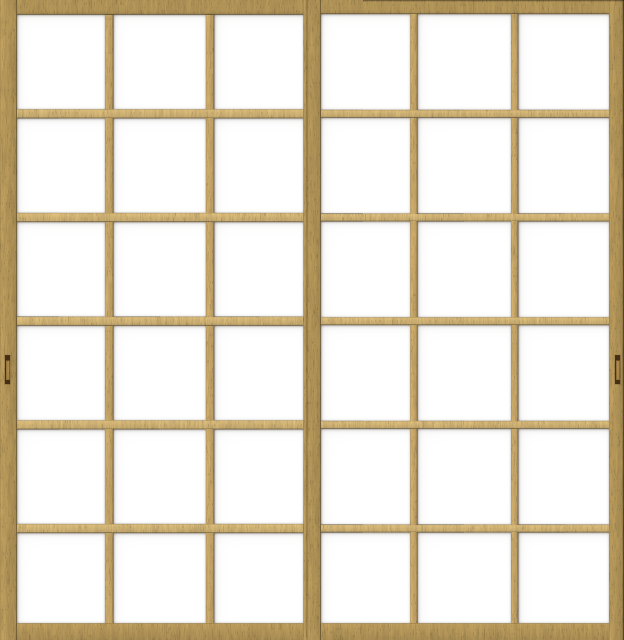
Reproduce this pattern procedurally as a Shadertoy shader.

```glsl
float hash(vec2 p) {
    vec3 q = fract(p.xyx * 0.1031);
    q += dot(q, q.yzx + 33.33);
    return fract((q.x + q.y) * q.z);
}

float noise(vec2 p) {
    vec2 i = floor(p), f = fract(p);
    f = f * f * (3.0 - 2.0 * f);
    return mix(mix(hash(i), hash(i + vec2(1, 0)), f.x),
               mix(hash(i + vec2(0, 1)), hash(i + vec2(1, 1)), f.x), f.y);
}

// Upright streaks with short dark flecks
float grain(vec2 p) {
    float streaks = noise(p * vec2(7.0, 0.9)) + noise(p * vec2(3.0, 0.3) + 40.0);
    float flecks = smoothstep(0.68, 0.95, noise(p * vec2(10.0, 1.7) + 90.0));
    return 0.93 + 0.08 * streaks - 0.09 * flecks;
}

// Rounded bar: lit on the near side, dark on the far side
float bevel(float offset, float halfWidth) {
    float across = clamp(offset / halfWidth, -1.0, 1.0);
    float rim = smoothstep(0.0, 0.22, halfWidth - abs(offset));
    return (1.03 - 0.07 * across) * mix(across > 0.0 ? 0.66 : 0.86, 1.0, rim);
}

// Shadow on the pane: strong right of or below a bar, faint on the other side
float shade(float offset, float d) {
    d = max(d, 0.0);
    return offset > 0.0 ? 0.6 * exp(-d / 0.15) + 0.07 * exp(-d / 0.6)
                        : 0.26 * exp(-d / 0.13);
}

float box(vec2 p, vec2 size) {
    vec2 q = abs(p) - size;
    return length(max(q, 0.0)) + min(max(q.x, q.y), 0.0);
}

void mainImage(out vec4 fragColor, in vec2 fragCoord) {
    // Percent of the canvas height, y pointing down
    vec2 p = 100.0 * vec2(fragCoord.x, iResolution.y - fragCoord.y) / iResolution.y;
    float aa = 70.0 / iResolution.y;

    // Two doors, each with three columns and six rows of panes
    bool rightDoor = p.x > 48.76;
    float x = p.x - (rightDoor ? 47.6 : 0.0);
    float column = clamp(round((x - 1.3) / 15.755), 0.0, 3.0);
    float row = clamp(round((p.y - 1.57) / 16.2), 0.0, 6.0);
    vec2 offset = vec2(x - 1.3 - 15.755 * column, p.y - 1.57 - 16.2 * row);
    vec2 halfWidth = rightDoor ? vec2(0.56, 0.61) : vec2(0.65, 0.70);

    // Wider outer members, and one stile shared where the doors overlap
    bool stile = column == 0.0 || column == 3.0;
    bool rail = row == 0.0 || row == 6.0;
    bool middle = stile && abs(p.x - 48.76) < 10.0;
    if (stile) halfWidth.x = rightDoor ? 1.0 : 1.33;
    if (middle) {
        offset.x = p.x - 48.76;
        halfWidth.x = 1.36;
    } else if (stile && rightDoor) offset.x = min(offset.x, 0.75);
    if (row == 0.0) offset.y = max(offset.y, 0.0);
    if (row == 6.0) halfWidth.y = 1.4;
    vec2 d = abs(offset) - halfWidth;

    // Panes
    float shadow = 1.0 - (1.0 - shade(offset.x, d.x)) * (1.0 - shade(offset.y, d.y));
    vec3 color = mix(vec3(1), vec3(0.28, 0.25, 0.21), shadow);

    // Wood: stiles over crossbars over upright bars
    bool upright = d.y > 0.0 || (stile && d.x < 0.0);
    vec3 wood = upright ? vec3(0.73, 0.61, 0.38) : vec3(0.77, 0.66, 0.43);
    if (upright ? stile : rail) wood = vec3(0.66, 0.55, 0.325);
    wood *= upright ? bevel(offset.x, halfWidth.x) : bevel(offset.y, halfWidth.y);
    wood *= grain(p + (rightDoor && !middle ? 31.0 : 0.0));

    // Seam along the overlap, outer edge and head of the right door
    if (middle && upright) wood *= 1.0 - 0.2 * exp(-pow((offset.x + 0.8) / 0.18, 2.0));
    wood *= 1.0 - 0.5 * smoothstep(97.2, 97.4, p.x);
    if (rightDoor && !middle) wood *= mix(0.6, 1.0, smoothstep(0.0, 0.35, p.y));
    color = mix(color, wood, smoothstep(aa, -aa, min(d.x, d.y)));

    // Recessed finger pulls on the outer stiles
    vec2 pull = p - vec2(rightDoor ? 96.5 : 1.17, 57.75);
    float recess = box(pull, vec2(0.42, 2.28));
    float hollow = box(pull - vec2(0.06, 0.1), vec2(0.27, 1.5));
    vec3 inside = mix(vec3(0.27, 0.18, 0.08), vec3(0.66, 0.52, 0.28) * grain(p),
                      smoothstep(0.12, -0.12, hollow));
    color = mix(color, inside, smoothstep(aa, -aa, recess));

    fragColor = vec4(color, 1.0);
}
```
